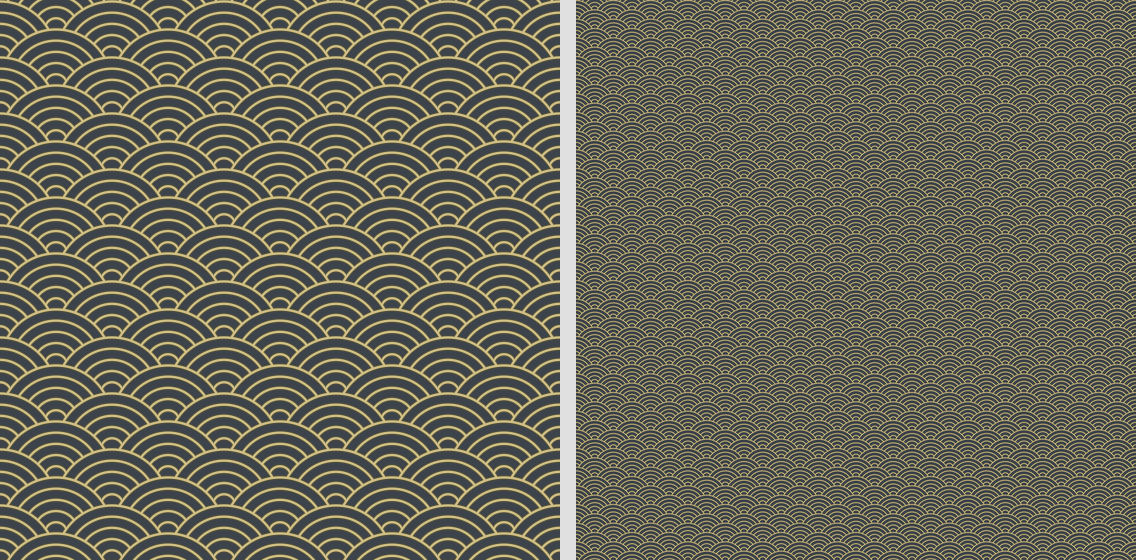
Left: one tile. Right: repeated 3 by 3.
A WebGL 1 fragment shader for this pattern:

```glsl
precision highp float;

uniform vec2 u_resolution;

#define SCALES_ACROSS 5.0
#define ROWS_DOWN 20.0
#define RINGS 5.0
#define RADIUS 0.5
#define LINE_WIDTH 0.021
#define HALO_WIDTH 0.019
#define ROW_SHIFT 0.013
#define SLATE vec3(0.236, 0.262, 0.296)
#define WARM_SLATE vec3(0.30, 0.29, 0.21)
#define GOLD vec3(0.83, 0.765, 0.53)

// Signed distance to the nearest concentric ring of one scale
float ringDistance(float r) {
  float spacing = RADIUS / RINGS;
  float ring = clamp(floor(r / spacing + 0.5), 1.0, RINGS);
  return abs(r - ring * spacing) - 0.5 * LINE_WIDTH;
}

// Overlapping scales, stacked from the back row to the front row
float waveDistance(vec2 p) {
  float rowStep = SCALES_ACROSS / ROWS_DOWN;
  float baseRow = floor(p.y / rowStep);
  float dist = 1.0;
  for (int i = 0; i < 4; i++) {
    float row = baseRow + 1.0 - float(i);
    float stagger = 0.5 * mod(row, 2.0);
    vec2 offset = vec2(fract(p.x - stagger + 0.5) - 0.5, p.y - row * rowStep);
    float r = length(offset);
    float ring = ringDistance(r);
    // Inside, the scale hides the rows behind; outside, only its rim counts
    dist = r < RADIUS ? ring : min(dist, ring);
  }
  return dist;
}

void main() {
  vec2 p = gl_FragCoord.xy / u_resolution * SCALES_ACROSS;
  p.y += ROW_SHIFT;
  float pixel = SCALES_ACROSS / min(u_resolution.x, u_resolution.y);
  float dist = waveDistance(p);

  // Dark ground, warmed slightly beside the gold lines
  float halo = 1.0 - smoothstep(0.0, HALO_WIDTH, dist);
  float line = 1.0 - smoothstep(-0.75 * pixel, 0.75 * pixel, dist);
  vec3 color = mix(SLATE, WARM_SLATE, halo);
  gl_FragColor = vec4(mix(color, GOLD, line), 1.0);
}
```
